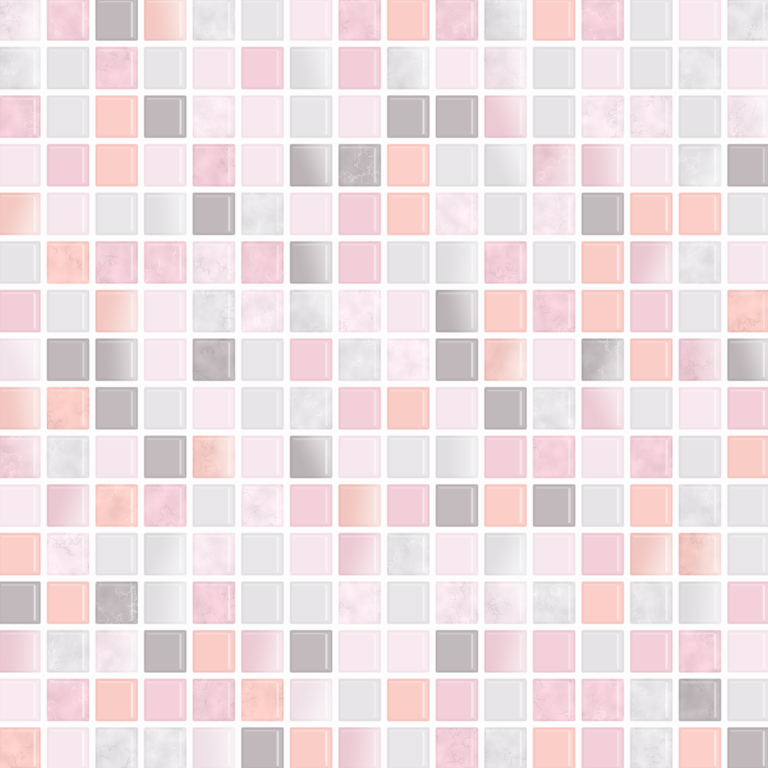
Reproduce this pattern procedurally as a WebGL 1 fragment shader.

```glsl
precision highp float;
// Glossy square mosaic tiles in pink, peach and grey with white grout and faint marbling.

uniform vec2 u_resolution;

const float TILES_ACROSS = 15.8;
const float TILE_HALF = 0.436;
const float CORNER = 0.035;
const vec3 GROUT = vec3(0.995, 0.992, 0.994);
const vec3 DARK_GREY = vec3(0.758, 0.728, 0.738);
const vec3 PALE_GREY = vec3(0.908, 0.897, 0.912);
const vec3 PEACH = vec3(0.982, 0.805, 0.780);
const vec3 BLUSH = vec3(0.971, 0.911, 0.941);
const vec3 ROSE = vec3(0.950, 0.812, 0.852);

float hash(vec2 p, float seed) {
  vec3 q = fract(vec3(p.xyx + seed * 7.31) * vec3(0.1031, 0.1030, 0.0973));
  q += dot(q, q.yzx + 33.33);
  return fract((q.x + q.y) * q.z);
}

float cornerSlope(vec2 corner, vec2 offset) {
  float angle = 6.2832 * hash(corner, 3.0);
  return dot(vec2(cos(angle), sin(angle)), offset);
}

float gradientNoise(vec2 p) {
  vec2 i = floor(p);
  vec2 f = p - i;
  vec2 w = f * f * f * (f * (f * 6.0 - 15.0) + 10.0);
  vec2 e = vec2(1.0, 0.0);
  float low = mix(cornerSlope(i, f), cornerSlope(i + e, f - e), w.x);
  float high = mix(cornerSlope(i + e.yx, f - e.yx), cornerSlope(i + 1.0, f - 1.0), w.x);
  return mix(low, high, w.y);
}

float fbm(vec2 p) {
  float sum = 0.0;
  float gain = 0.6;
  for (int octave = 0; octave < 4; octave++) {
    sum += gain * gradientNoise(p);
    p = mat2(1.6, 1.2, -1.2, 1.6) * p + 5.7;
    gain *= 0.5;
  }
  return sum;
}

float roundedSquare(vec2 p, float halfSize, float radius) {
  vec2 q = abs(p) - halfSize + radius;
  return length(max(q, 0.0)) + min(max(q.x, q.y), 0.0) - radius;
}

// Soft bar centred on c with half extents h.
float softBar(vec2 p, vec2 c, vec2 h, float blur) {
  vec2 inside = 1.0 - smoothstep(h - blur, h + blur, abs(p - c));
  return inside.x * inside.y;
}

// A jittered lattice sequence keeps equal colours mostly apart.
vec3 tileColour(vec2 id) {
  float pick = fract(dot(id, vec2(0.382, 0.276)) + 0.46 * hash(id, 1.0));
  vec3 colour = DARK_GREY;
  colour = mix(colour, PALE_GREY, step(0.125, pick));
  colour = mix(colour, PEACH, step(0.40, pick));
  colour = mix(colour, BLUSH, step(0.555, pick));
  return mix(colour, ROSE, step(0.82, pick));
}

// Cloudy patches and thin veins, on some tiles only.
vec3 marble(vec3 colour, vec2 p, vec2 id) {
  float amount = step(0.74, hash(id, 5.0));
  vec2 q = p * 2.6 + id * 9.37;
  float cloud = fbm(q);
  float vein = 1.0 - smoothstep(0.0, 0.07, abs(fbm(q * 1.3 + 17.0)));
  vein *= smoothstep(-0.15, 0.25, gradientNoise(q * 0.8 + 41.0));
  float lighten = step(0.5, hash(id, 6.0));
  vec3 veinColour = mix(colour * 0.91, mix(colour, vec3(1.0), 0.5), lighten);
  colour = mix(colour, veinColour, 0.6 * vein * amount);
  return colour + 0.09 * cloud * amount;
}

// A milky sheen fading across a few tiles.
vec3 sheen(vec3 colour, vec2 p, vec2 id) {
  float amount = step(0.80, hash(id, 8.0));
  float slant = mix(-0.5, 0.5, hash(id, 9.0));
  float fade = smoothstep(-0.3, 0.5, p.x + slant * p.y);
  return mix(colour * (1.0 - 0.03 * amount), vec3(1.0), 0.55 * amount * fade);
}

// Deeper rim and bright bevel lines along the right and top sides.
vec3 glaze(vec3 colour, vec2 p, float dist, float blur, vec2 id) {
  float rim = smoothstep(-0.065, -0.01, dist);
  colour = mix(colour, colour * mix(vec3(0.96), colour, 0.35), 0.65 * rim);
  float strength = mix(0.35, 0.6, hash(id, 11.0));
  float side = softBar(p, vec2(0.315, 0.0), vec2(0.022, 0.36), blur);
  float top = softBar(p, vec2(-0.03, 0.365), vec2(0.34, 0.014), blur);
  float outer = smoothstep(0.32, 0.40, p.x) * (1.0 - rim);
  return mix(colour, vec3(1.0), max(strength * max(side, 0.55 * top), 0.12 * outer));
}

void main() {
  vec2 grid = (gl_FragCoord.xy - 0.5 * u_resolution) / u_resolution.y * TILES_ACROSS;
  vec2 id = floor(grid) + 40.0;
  vec2 p = fract(grid) - 0.5;
  float blur = max(0.022, 0.7 * TILES_ACROSS / u_resolution.y);

  float dist = roundedSquare(p, TILE_HALF, CORNER);
  vec3 tile = tileColour(id) + 0.012 * (hash(id, 2.0) - 0.5);
  tile = sheen(marble(tile, p, id), p, id);
  tile = glaze(tile, p, dist, blur, id);

  float cover = 1.0 - smoothstep(-blur, blur, dist);
  gl_FragColor = vec4(mix(GROUT, tile, cover), 1.0);
}
```
